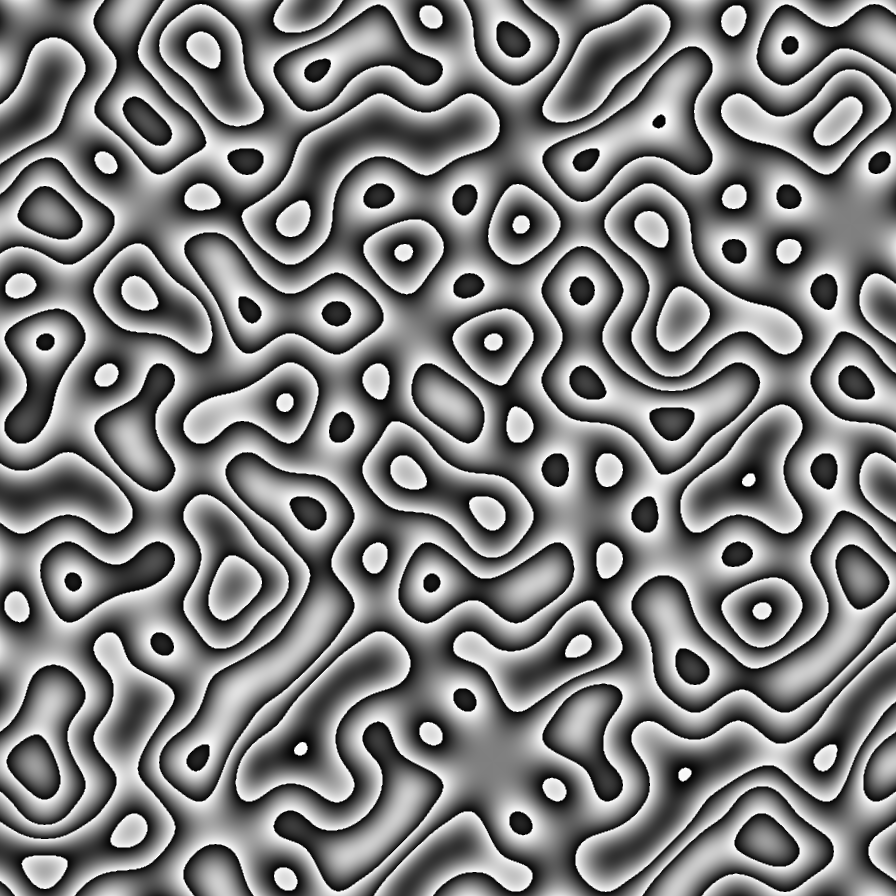
Write a three.js fragment shader that draws this pattern.

```glsl
varying vec2 vUv;

vec2 hash22(vec2 p) {
  vec3 q = fract(p.xyx * vec3(0.1031, 0.1030, 0.0973));
  q += dot(q, q.yzx + 33.33);
  return fract((q.xx + q.yz) * q.zy);
}

// Diagonal lattice gradient: each component is -1 or +1
float ramp(vec2 cell, vec2 corner, vec2 f) {
  vec2 gradient = step(0.5, hash22(cell + corner + 37.0)) * 2.0 - 1.0;
  return dot(gradient, f - corner);
}

// Gradient noise with quintic interpolation
float gradientNoise(vec2 p) {
  vec2 cell = floor(p);
  vec2 f = p - cell;
  vec2 u = f * f * f * (f * (f * 6.0 - 15.0) + 10.0);
  float bottom = mix(ramp(cell, vec2(0.0, 0.0), f), ramp(cell, vec2(1.0, 0.0), f), u.x);
  float top = mix(ramp(cell, vec2(0.0, 1.0), f), ramp(cell, vec2(1.0, 1.0), f), u.x);
  return mix(bottom, top, u.y);
}

// Sawtooth bands between contour lines, black to white
float contourBands(vec2 uv) {
  return fract(2.6 * gradientNoise(uv * 10.0) + 0.5);
}

void main() {
  // Four samples soften the black-white steps
  float shade = 0.0;
  for (int i = 0; i < 4; i++) {
    vec2 offset = vec2(mod(float(i), 2.0), floor(float(i) / 2.0)) - 0.5;
    shade += 0.25 * contourBands(vUv + offset / 1024.0);
  }
  gl_FragColor = vec4(vec3(shade), 1.0);
}
```
